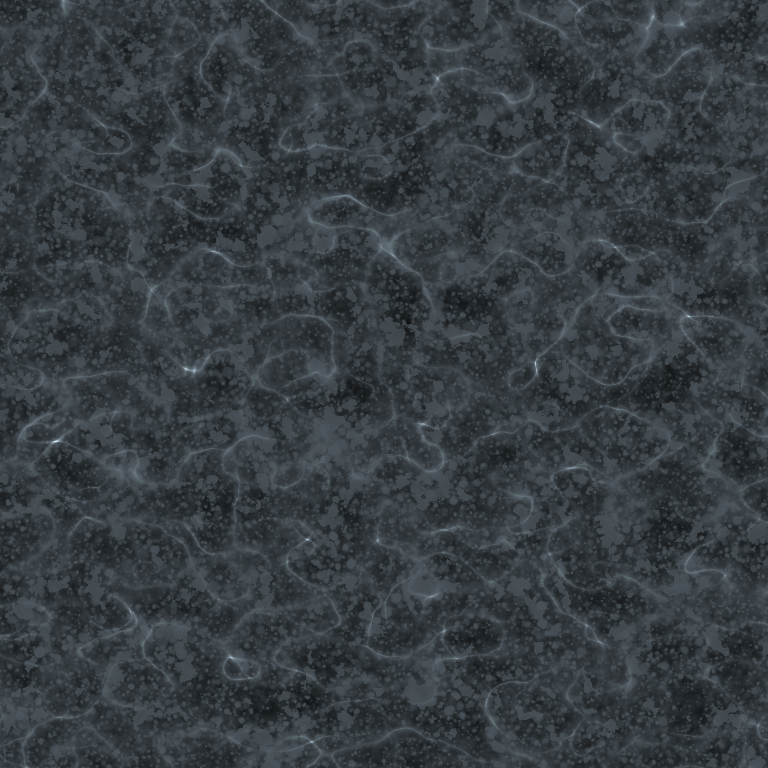
Give the GLSL for this texture, as a Shadertoy shader.

```glsl
// Dark slate surface: gritty mottling, ragged flat patches and small flecks,
// and a web of thin pale filaments taken from the zero contours of warped noise,
// with soft halos and small glints where two webs cross.

#define SLATE_TINT    vec3(1.0, 1.125, 1.21)
#define BASE_TONE     0.128
#define CLOUD_TONE    0.050
#define GRIT_TONE     0.055
#define FLECK_TONE    0.305
#define FLECK_OPACITY 0.85
#define HALO_TONE     0.088
#define VEIN_TONE     0.130
#define GLINT_TONE    0.65
#define VEIN_SCALE    vec2(11.5, 14.5)
#define VEIN_WIDTH    0.020
#define HALO_WIDTH    0.125

vec3 hash3(vec2 cell)
{
    vec3 h = fract(cell.xyx * vec3(0.1031, 0.1030, 0.0973));
    h += dot(h, h.yxz + 33.33);
    return fract((h.xxy + h.yzz) * h.zyx);
}

vec2 gradientAt(vec2 cell)
{
    float angle = 6.28318 * hash3(cell + 71.0).x;
    return vec2(cos(angle), sin(angle));
}

// Gradient noise, roughly -0.7 to 0.7
float noise(vec2 p)
{
    vec2 i = floor(p), f = fract(p);
    vec2 u = f * f * f * (f * (f * 6.0 - 15.0) + 10.0);
    vec2 e = vec2(1.0, 0.0);
    float bottom = mix(dot(gradientAt(i), f),
                       dot(gradientAt(i + e.xy), f - e.xy), u.x);
    float top = mix(dot(gradientAt(i + e.yx), f - e.yx),
                    dot(gradientAt(i + 1.0), f - 1.0), u.x);
    return mix(bottom, top, u.y);
}

float fbm(vec2 p, int octaves)
{
    float sum = 0.0, amplitude = 1.0;
    for (int octave = 0; octave < octaves; octave++)
    {
        sum += amplitude * noise(p);
        p = mat2(1.6, 1.2, -1.2, 1.6) * p + 17.3;
        amplitude *= 0.55;
    }
    return sum;
}

vec2 warp(vec2 p)
{
    return vec2(fbm(p + 3.7, 3), fbm(p + 41.2, 3));
}

// Scattered round flecks of random size and strength, one per cell
float flecks(vec2 p, float density, float pixel)
{
    vec2 home = floor(p);
    float cover = 0.0;
    for (int y = -1; y <= 1; y++)
    for (int x = -1; x <= 1; x++)
    {
        vec2 cell = home + vec2(x, y);
        vec3 rnd = hash3(cell);
        float radius = 0.65 * rnd.z * density;
        float edge = 0.07 + 0.7 * pixel;
        float dist = length(p - cell - rnd.xy);
        float disc = 1.0 - smoothstep(radius - edge, radius + edge, dist);
        disc *= smoothstep(0.03, 0.15, radius);
        cover = max(cover, disc * mix(0.2, 1.0, hash3(cell + 131.0).x));
    }
    return cover;
}

// Distance-like value to the filaments, zero on the line
float web(vec2 p, float level)
{
    vec2 q = p + 0.22 * warp(p * 0.9);
    return abs(noise(q) - level);
}

void mainImage(out vec4 fragColor, in vec2 fragCoord)
{
    vec2 uv = fragCoord / iResolution.y;
    float pixel = 1.0 / iResolution.y;

    // Cloudy ground with fine grit
    float cloud = fbm(uv * vec2(9.0, 11.0) + 5.0, 4);
    float grit = fbm(uv * 75.0 + 19.0, 3);
    float tone = BASE_TONE + CLOUD_TONE * cloud + GRIT_TONE * grit;

    // Halos around two overlapping webs
    vec2 p = uv * VEIN_SCALE + 12.4;
    float webA = web(p, 0.07);
    float webB = web(mat2(1.05, 0.45, -0.45, 1.05) * p + 31.7, -0.06);
    tone += HALO_TONE * (exp(-webA / HALO_WIDTH) + 0.6 * exp(-webB / HALO_WIDTH));

    // Ragged flat patches
    float cluster = clamp(0.5 + 0.75 * fbm(uv * 15.0 + 57.0, 4), 0.0, 1.0);
    float patchField = fbm(uv * 36.0 + 91.0, 5) + 0.7 * (cluster - 0.5);
    float cover = 0.85 * smoothstep(0.28, 0.40, patchField);

    // Small flecks, gathered into clusters
    vec2 ragged = uv + 0.0018 * warp(uv * 140.0);
    float scale = 60.0;
    for (int layer = 0; layer < 3; layer++)
    {
        float density = mix(cluster, 0.75, 0.15 + 0.2 * float(layer));
        vec2 shift = vec2(7.1, 13.7) * float(layer);
        cover = max(cover, flecks(ragged * scale + shift, density, pixel * scale));
        scale *= 1.6;
    }
    tone = mix(tone, max(tone, FLECK_TONE), FLECK_OPACITY * cover);

    // Thin filaments that fade in and out, with small glints at crossings
    float fadeA = smoothstep(-0.30, 0.45, noise(uv * 13.0 + 83.0));
    float fadeB = smoothstep(-0.15, 0.50, noise(uv * 15.0 + 29.0));
    float veinA = exp(-webA / VEIN_WIDTH) * fadeA;
    float veinB = exp(-webB / VEIN_WIDTH) * fadeB;
    tone += VEIN_TONE * (veinA + 0.8 * veinB);
    tone += GLINT_TONE * veinA * veinB;

    fragColor = vec4(clamp(tone * SLATE_TINT, 0.0, 1.0), 1.0);
}
```
